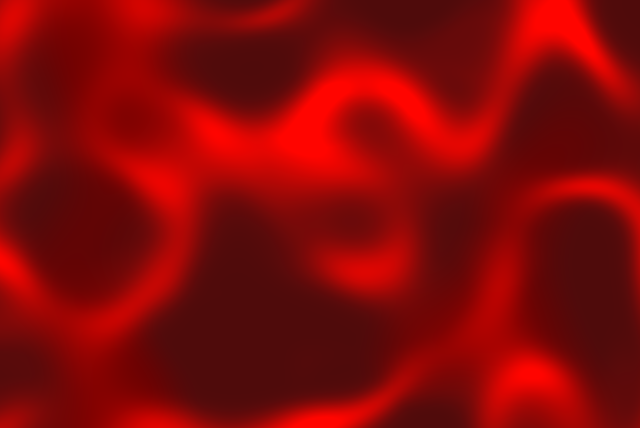
A WebGL 1 fragment shader for this background:

```glsl
precision highp float;

uniform vec2 u_resolution;

// Unit gradient at a lattice corner
vec2 cornerGradient(vec2 cell) {
    float angle = 6.2832 * fract(sin(dot(cell, vec2(127.1, 311.7))) * 43758.5);
    return vec2(cos(angle), sin(angle));
}

float gradientNoise(vec2 p) {
    vec2 cell = floor(p);
    vec2 f = p - cell;
    vec2 fade = f * f * f * (f * (f * 6.0 - 15.0) + 10.0);
    float sum = 0.0;
    for (int j = 0; j < 2; j++) {
        for (int i = 0; i < 2; i++) {
            vec2 corner = vec2(float(i), float(j));
            vec2 weight = mix(1.0 - fade, fade, corner);
            sum += weight.x * weight.y * dot(cornerGradient(cell + corner), f - corner);
        }
    }
    return sum;
}

// Soft glowing band along the zero line of the noise
float vein(vec2 p, float width) {
    float n = gradientNoise(p) / width;
    return exp(-n * n);
}

void main() {
    vec2 p = gl_FragCoord.xy / u_resolution.y;

    // Gentle bending of the plane
    vec2 bend = vec2(gradientNoise(p * 2.3 + 17.0), gradientNoise(p * 2.3 + 43.0));
    vec2 q = p + 0.07 * bend;

    // Veins swell and fade along their length
    float strength = clamp(0.66 + 1.15 * gradientNoise(p * 3.4 + 71.0), 0.12, 1.1);
    float heat = strength * vein(q * 2.6 + 5.0, 0.175);

    // Scattered faint blobs in the dark cells
    heat += 0.2 * smoothstep(0.1, 0.5, gradientNoise(p * 4.0 + 29.0)) * (1.0 - min(heat, 1.0));

    // Dark cells with patches of deeper pure red
    float patches = smoothstep(0.08, 0.45, gradientNoise(q * 2.0 + 91.0));
    vec3 ground = mix(vec3(0.31, 0.043, 0.045), vec3(0.42, 0.005, 0.005), patches);

    vec3 color = mix(ground, vec3(1.0, 0.018, 0.0), min(pow(heat, 1.3), 1.0));
    gl_FragColor = vec4(color, 1.0);
}
```
